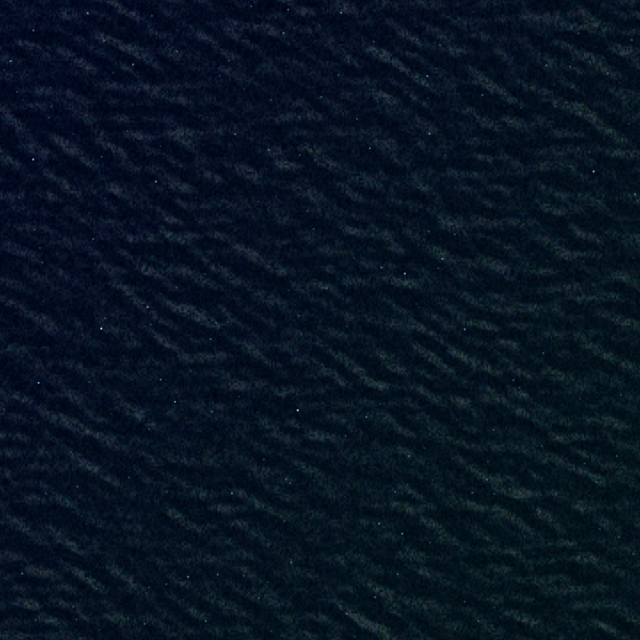
This texture is drawn by a WebGL 1 fragment shader. Its source:

```glsl
precision highp float;
uniform vec2 u_resolution;

float hash(vec2 p) {
  vec3 q = fract(vec3(p.xyx) * 0.1031);
  q += dot(q, q.yzx + 33.33);
  return fract((q.x + q.y) * q.z);
}

// Smoothly blended random cells, 0 to 1
float grain(vec2 p) {
  vec2 cell = floor(p), f = fract(p);
  f = f * f * (3.0 - 2.0 * f);
  return mix(mix(hash(cell), hash(cell + vec2(1.0, 0.0)), f.x),
             mix(hash(cell + vec2(0.0, 1.0)), hash(cell + 1.0), f.x), f.y);
}

// Sum of sines spread around one heading, with unit deviation
float ripples(vec2 p) {
  p += 0.006 * sin(p.yx * vec2(19.0, 13.0) + vec2(1.0, 4.0));
  float height = 0.0;
  for (int i = 0; i < 32; i++) {
    float n = float(i);
    float heading = 1.2 + 1.15 * (hash(vec2(n, 3.7)) - 0.5);
    float wavelength = mix(0.023, 0.072, hash(vec2(n, 17.3)));
    float phase = 6.2832 * hash(vec2(n, 41.9));
    height += sin(6.2832 / wavelength * dot(p, vec2(cos(heading), sin(heading))) + phase);
  }
  return height / 4.0;
}

// One sparse glint per cell, most of them faint
float glints(vec2 p, float cells, float share) {
  vec2 cell = floor(p * cells);
  vec2 center = 0.15 + 0.7 * vec2(hash(cell + 5.3), hash(cell + 71.1));
  float chance = hash(cell + 129.7);
  float strength = pow(hash(cell + 211.9), 4.0);
  float d = length(fract(p * cells) - center) / cells;
  return step(chance, share) * (0.2 + 0.6 * strength)
       * (1.0 - smoothstep(0.0005, 0.0028, d));
}

void main() {
  vec2 uv = gl_FragCoord.xy / u_resolution.y;

  // Deep blue at the upper left, teal at the lower right
  float teal = smoothstep(-0.05, 1.0, 0.5 + 0.6 * (uv.x - 0.5) - 0.55 * (uv.y - 0.5));
  vec3 water = mix(vec3(0.006, 0.038, 0.128), vec3(0.010, 0.072, 0.108), teal);

  // Soft crests, broken into short mottled streaks
  vec2 along = vec2(0.93 * uv.x - 0.37 * uv.y, 0.37 * uv.x + 0.93 * uv.y);
  float mottle = 0.6 * grain(along * vec2(60.0, 105.0)) + 0.4 * grain(along * vec2(120.0, 190.0));
  float patches = 0.4 + 0.9 * grain(along * vec2(9.0, 14.0) + 50.0);
  float swell = patches * ripples(uv) + 2.0 * (mottle - 0.5);
  float crest = smoothstep(-0.9, 2.9, swell);
  vec3 foam = mix(vec3(0.090, 0.094, 0.070), vec3(0.082, 0.090, 0.062), teal);
  vec3 color = water * (1.0 + 0.08 * clamp(swell, -1.5, 1.0)) + foam * crest;

  // Fine sensor-like grain, strongest on the crests and slightly coloured
  vec2 fine = uv * vec2(360.0, 300.0);
  float light = 0.7 * grain(fine) + 0.3 * grain(uv * vec2(190.0, 140.0) + 37.0) - 0.5;
  vec3 tint = vec3(grain(fine + 91.0), grain(fine + 157.0), grain(fine + 233.0)) - 0.5;
  color += (0.105 * light + 0.045 * tint) * (0.6 + 1.5 * crest);

  // Scattered glints
  color += vec3(0.65, 0.85, 1.0) * (glints(uv, 23.0, 0.16) + 0.5 * glints(uv + 3.1, 41.0, 0.09));

  gl_FragColor = vec4(clamp(color, 0.0, 1.0), 1.0);
}
```
